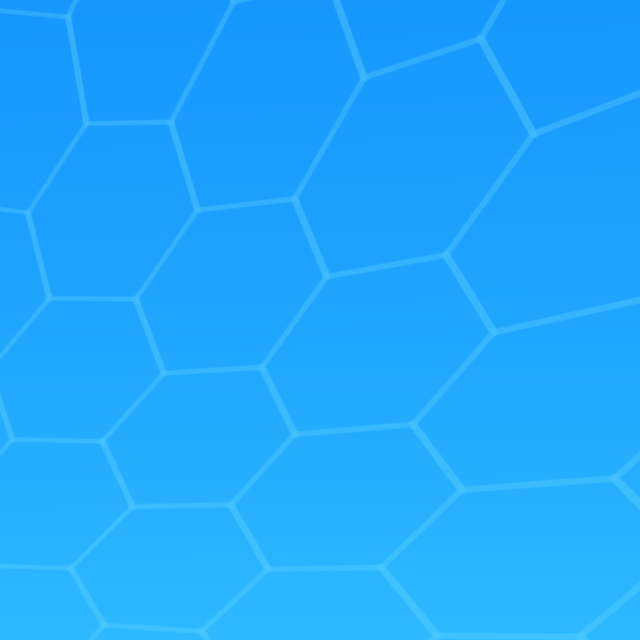
Give the GLSL for this background, as a WebGL 1 fragment shader.

```glsl
precision highp float;

uniform vec2 u_resolution;

// The canvas spans SPAN design units; y runs downward from the top edge.
const float SPAN = 768.0;

// Cubic in t with coefficients that bend along the other grid axis.
float cubic(float t, float c0, float c1, float c2, float c3) {
  return c0 + t * (c1 + t * (c2 + t * c3));
}

// Lower right corner of the bent hexagon in cell (i, j)
vec2 lowerCorner(float i, float j) {
  float x = cubic(i, 163.0, 141.0, 10.0, -0.6) + 0.96 * i * i * i * i;
  float y = cubic(i, 359.0, 91.2, -11.0, 1.5);
  return vec2(
    cubic(j, x, -41.0 + 4.5 * i - 1.7 * i * i, 1.0, 0.0),
    cubic(j, y, 187.5 - 14.0 * i + 6.0 * i * i, -21.0 + 2.5 * i, 4.0));
}

// Upper left corner of the bent hexagon in cell (i, j)
vec2 upperCorner(float i, float j) {
  i -= 1.0;
  j -= 1.0;
  float x = cubic(i, 196.5, 143.4, 10.0, 3.85);
  float y = cubic(i, 448.0, 79.7, -8.5, 1.8);
  return vec2(
    cubic(j, x, -39.0 + 4.5 * i - i * i, 1.5 + 1.5 * i, 0.0),
    cubic(j, y, 175.0 - 7.0 * i + 3.8 * i * i,
          -18.0 + 3.3 * i + 1.1 * i * i, 3.0 + 0.7 * i * i));
}

float segmentDistance(vec2 p, vec2 a, vec2 b) {
  vec2 ab = b - a;
  return length(p - a - ab * clamp(dot(p - a, ab) / dot(ab, ab), 0.0, 1.0));
}

// Soft stroke coverage at distance d from its centre line
float stroke(float d, float halfWidth, float pixel) {
  float soft = max(1.5, pixel);
  return 1.0 - smoothstep(halfWidth - soft, halfWidth + soft, d);
}

void main() {
  vec2 uv = gl_FragCoord.xy / u_resolution;
  vec2 p = vec2(uv.x, 1.0 - uv.y) * SPAN;
  float pixel = SPAN / min(u_resolution.x, u_resolution.y);

  // Sky blue gradient, lighter toward the bottom
  float s = 1.0 - uv.y + 0.04 * (uv.x - 0.5) * uv.y;
  vec3 color = vec3(0.09, 0.593, 0.99)
             + s * vec3(0.055, 0.085, 0.005)
             + s * s * vec3(0.035, 0.045, 0.005);

  // Three edges leave every lower corner; strokes widen to the right
  float halfWidth = mix(2.6, 4.0, uv.x);
  float lines = 0.0;
  float joints = 0.0;
  for (int col = -1; col <= 3; col++) {
    for (int row = -3; row <= 3; row++) {
      float i = float(col);
      float j = float(row);
      vec2 hub = lowerCorner(i, j);
      vec2 left = upperCorner(i, j + 1.0);
      vec2 rise = upperCorner(i + 1.0, j);
      vec2 fall = upperCorner(i + 1.0, j + 1.0);
      float thin = min(segmentDistance(p, hub, left), segmentDistance(p, hub, rise));
      lines = max(lines, 0.85 * stroke(thin, halfWidth, pixel));
      lines = max(lines, stroke(segmentDistance(p, hub, fall), halfWidth * 1.3, pixel));
      float joint = min(length(p - hub), length(p - fall));
      joints = max(joints, 1.0 - smoothstep(1.0, 9.0, joint));
    }
  }

  // Pale strokes with slightly brighter joints
  vec3 pale = vec3(0.42, 0.86, 1.0);
  color = mix(color, pale, 0.34 * lines + 0.1 * joints);
  gl_FragColor = vec4(color, 1.0);
}
```
